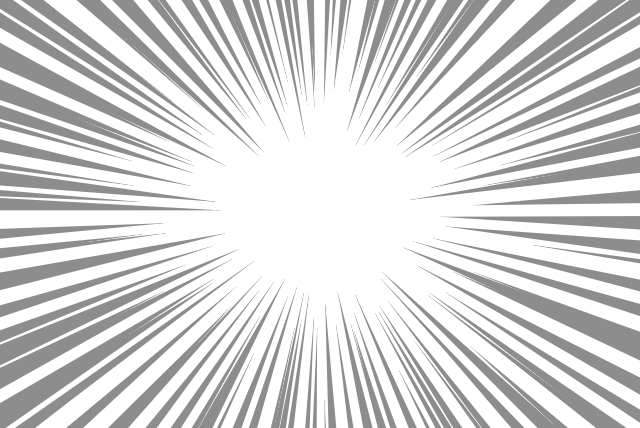
Give the GLSL for this background, as a Shadertoy shader.

```glsl
// Grey comic-style speed lines bursting outward from a white oval centre.

const vec3 PAPER = vec3(1.0);
const vec3 INK = vec3(0.55, 0.553, 0.55);
const vec2 BURST_CENTRE = vec2(0.5, 0.502);    // fraction of the canvas
const vec2 CLEAR_RADII = vec2(0.228, 0.178);   // white oval, in canvas heights
const float TAU = 6.2831853;

const float LONG_COUNT = 72.0;
const vec2 LONG_TIPS = vec2(0.93, 1.65);       // nearest and farthest tip, in oval radii
const float LONG_FILL = 0.68;                  // share of the circle inked far out

const float SHORT_COUNT = 64.0;
const vec2 SHORT_TIPS = vec2(1.35, 2.5);
const float SHORT_FILL = 0.46;

const float ANGLE_JITTER = 0.6;                // in cells
const float WIDTH_SPREAD = 0.35;

// Three random values in 0..1 for one spike
vec3 hash3(vec2 id) {
    vec3 p = fract(vec3(id.xyx) * vec3(0.1031, 0.1030, 0.0973) + 0.17);
    p += dot(p, p.yxz + 33.33);
    return fract((p.xxy + p.yzz) * p.zyx);
}

// Distance from the centre to the oval along an angle
float ovalRadius(float angle) {
    return 1.0 / length(vec2(cos(angle), sin(angle)) / CLEAR_RADII);
}

// Ink coverage of one ring of wedges, each widening from its tip
float spikeRing(float angle, float radius, float count, vec2 tips,
                float fill, float seed, float pixel) {
    float cellSize = TAU / count;
    float cell = floor(angle / cellSize);
    float ink = 0.0;
    for (int i = -1; i <= 1; i++) {
        float id = cell + float(i);
        vec3 rnd = hash3(vec2(mod(id, count) + 1.0, seed));
        float axis = (id + 0.5 + ANGLE_JITTER * (rnd.x - 0.5)) * cellSize;
        float tip = mix(tips.x, tips.y, pow(rnd.y, 1.4)) * ovalRadius(axis);
        float spread = 0.5 * cellSize * fill
                     * mix(1.0 - WIDTH_SPREAD, 1.0 + WIDTH_SPREAD, rnd.z);
        float edge = abs(angle - axis) * radius - spread * (radius - tip);
        ink = max(ink, clamp(0.5 - edge / pixel, 0.0, 1.0) * step(tip, radius));
    }
    return ink;
}

void mainImage(out vec4 fragColor, in vec2 fragCoord) {
    float pixel = 1.0 / iResolution.y;
    vec2 p = (fragCoord - BURST_CENTRE * iResolution.xy) * pixel;
    float radius = length(p);
    float angle = radius > 0.0 ? atan(p.y, p.x) : 0.0;

    // Long spikes frame the oval; short ones crowd the border
    float longInk = spikeRing(angle, radius, LONG_COUNT, LONG_TIPS, LONG_FILL, 7.0, pixel);
    float shortInk = spikeRing(angle, radius, SHORT_COUNT, SHORT_TIPS, SHORT_FILL, 23.0, pixel);

    fragColor = vec4(mix(PAPER, INK, max(longInk, shortInk)), 1.0);
}
```
